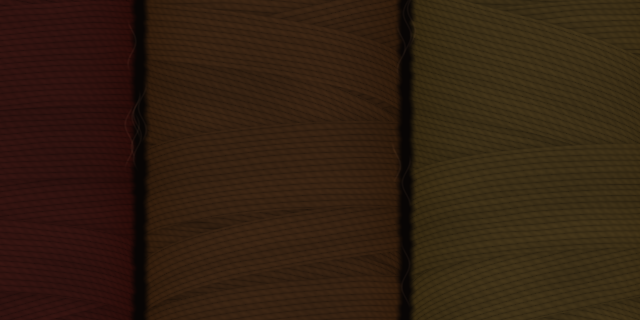
This texture is drawn by a WebGL 1 fragment shader. Its source:

```glsl
precision highp float;
// Three upright spools of cross-wound thread, red, brown and olive, with dark gaps between.
uniform vec2 u_resolution;

float hash(vec2 p) {
  vec3 q = fract(vec3(p.xyx) * 0.1031);
  q += dot(q, q.yzx + 33.33);
  return fract((q.x + q.y) * q.z);
}

float noise(vec2 p) {
  vec2 i = floor(p), f = fract(p);
  f = f * f * (3.0 - 2.0 * f);
  return mix(mix(hash(i), hash(i + vec2(1.0, 0.0)), f.x),
             mix(hash(i + vec2(0.0, 1.0)), hash(i + vec2(1.0, 1.0)), f.x), f.y);
}

// Parallel threads: h runs across them, a along them around the spool.
float strands(float h, float a, float seed) {
  h += 0.007 * (noise(vec2(a * 3.0 + seed, h * 22.0 + 40.0)) - 0.5);
  float t = h * 54.0 + 200.0;
  float thread = floor(t), f = fract(t);
  float body = sqrt(sin(3.14159 * f));
  float tone = hash(vec2(thread, seed)) - 0.5;
  float twist = sin(6.28318 * (a * 13.0 + f * 0.7) + thread * 2.3);
  return 0.77 + 0.30 * body + 0.07 * tone + 0.05 * twist * body;
}

// Overlapping bands of thread, wound at alternating angles.
float winding(vec2 p, float spool, float px) {
  float a = asin(p.x * 0.96);
  float bow = 0.025 * a * a;
  float shade = strands(p.y + bow + 0.03 * a, a, spool);
  for (int i = 0; i < 8; i++) {
    float n = float(i), seed = spool * 17.0 + n;
    float middle = fract(n * 0.618 + hash(vec2(spool, 5.0)));
    float slope = (mod(n, 2.0) * 2.0 - 1.0) * mix(0.025, 0.13, hash(vec2(seed, 1.0)));
    float h = p.y - middle - slope * a + bow;
    float inside = mix(0.06, 0.19, hash(vec2(seed, 2.0))) - abs(h);
    shade *= 1.0 - 0.14 * exp(-80.0 * max(-inside, 0.0));
    shade = mix(shade, strands(h, a, seed), smoothstep(-px, px, inside));
  }
  return shade;
}

void main() {
  float px = 1.0 / u_resolution.y;
  vec2 uv = gl_FragCoord.xy * px;

  // Spool number and position across it, from -1 to 1
  float s = (uv.x - 0.4375) / 0.8305;
  float spool = floor(s) + 2.0;
  float x = fract(s) * 2.0 - 1.0;

  vec3 red = vec3(0.185, 0.070, 0.058);
  vec3 brown = vec3(0.212, 0.132, 0.070);
  vec3 olive = vec3(0.232, 0.182, 0.088);
  vec3 color = spool < 1.5 ? red : (spool < 2.5 ? brown : olive);

  // Rounded shading, thread relief and worn mottling
  color -= 0.036 * x * x * x * x;
  color *= winding(vec2(x, uv.y), spool, px);
  color *= 0.95 + 0.10 * noise(uv * vec2(5.0, 7.0)) + 0.05 * (noise(uv * 130.0) - 0.5);

  // Soft, slightly ragged gap
  float rag = 0.018 * (noise(vec2(spool * 9.0 + sign(x) * 3.0, uv.y * 55.0)) - 0.5);
  float gap = smoothstep(0.915, 0.982, abs(x) + rag);
  color = mix(color, vec3(0.030, 0.018, 0.014), gap);

  // Loose fibres along the gaps
  float side = floor(s + 0.5);
  float offset = (s - side) * 0.8305;
  for (int i = 0; i < 6; i++) {
    vec2 key = vec2(float(i), side + 7.0);
    float start = hash(key), span = 0.05 + 0.09 * hash(key + 20.0);
    float curl = 0.012 * sin((uv.y - start) * 45.0 + float(i));
    float away = abs(offset - 0.06 * (hash(key + 40.0) - 0.6) - curl);
    float hair = smoothstep(0.0025 + px, 0.0, away) * smoothstep(span, span * 0.6, abs(uv.y - start));
    color += 0.045 * hair * vec3(1.0, 0.72, 0.55);
  }

  gl_FragColor = vec4(color, 1.0);
}
```
